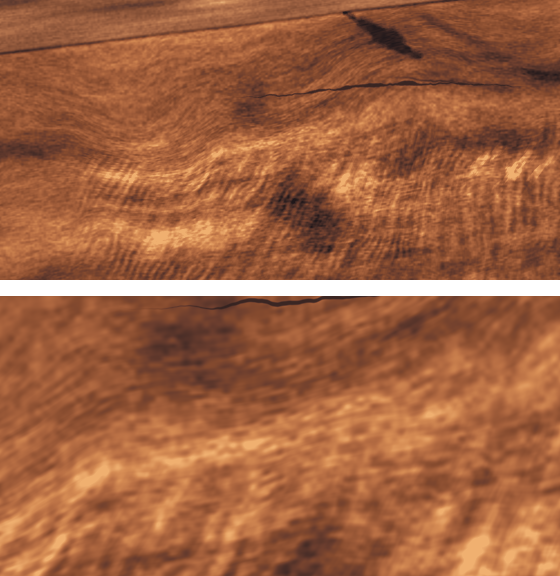
Top, the full canvas; bottom, a detail of the centre.
Give the GLSL for this texture, as a WebGL 2 fragment shader.

```glsl
#version 300 es
precision highp float;
uniform vec2 u_resolution;
out vec4 fragColor;

// Wood tones from charred to sunlit; the red channel doubles as the tone value
const vec3 PALETTE[8] = vec3[8](
  vec3(0.12, 0.09, 0.10), vec3(0.27, 0.17, 0.15), vec3(0.42, 0.24, 0.18), vec3(0.52, 0.29, 0.18),
  vec3(0.64, 0.37, 0.23), vec3(0.73, 0.44, 0.27), vec3(0.84, 0.55, 0.33), vec3(0.94, 0.69, 0.44));
const float BASE_TONE = 0.605;
const float SHADE_CONTRAST = 1.4;
const float GRAIN_CONTRAST = 0.55;
const float FINE_GRAIN_CONTRAST = 0.34;
const float CURL_CONTRAST = 0.075;
const float CURL_FREQUENCY = 31.0;
const float FLAME_CONTRAST = 0.48;
const float PORE_CONTRAST = 0.21;
const float SEAM_SLOPE = 0.118;
const float SEAM_HEIGHT = 0.81;
const vec2 KNOT_TOP = vec2(1.23, 0.955);
const vec2 KNOT_END = vec2(1.50, 0.795);

float hash(vec2 cell) {
  uvec2 q = uvec2(ivec2(cell)) * uvec2(1597334673u, 3812015801u);
  uint n = (q.x ^ q.y) * 1597334673u;
  n = (n ^ (n >> 15)) * 2246822519u;
  return float((n ^ (n >> 13)) >> 8) / 16777216.0;
}
float valueNoise(vec2 p) {
  vec2 i = floor(p), f = fract(p), e = vec2(0.0, 1.0);
  f = f * f * (3.0 - 2.0 * f);
  return mix(mix(hash(i), hash(i + e.yx), f.x), mix(hash(i + e.xy), hash(i + e.yy), f.x), f.y);
}
// Fractal noise centred on zero
float fbm(vec2 p) {
  float sum = 0.0, gain = 0.5;
  for (int i = 0; i < 4; i++, gain *= 0.5) {
    sum += gain * (valueNoise(p) - 0.5);
    p = mat2(1.94, 0.22, -0.22, 1.94) * p + 17.3;
  }
  return sum;
}
// Soft elliptical patch
float blot(vec2 p, vec2 center, vec2 radius) {
  vec2 d = (p - center) / radius;
  return exp(-dot(d, d));
}
vec3 woodColor(float tone) {
  vec3 color = PALETTE[0];
  for (int i = 1; i < 8; i++) {
    float low = PALETTE[i - 1].r;
    color = mix(color, PALETTE[i], clamp((tone - low) / (PALETTE[i].r - low), 0.0, 1.0));
  }
  return color;
}
// Broad light and dark areas of the board
float broadShade(vec2 p) {
  float light = 0.13 * blot(p, vec2(0.55, 0.42), vec2(0.36, 0.11))
    + 0.15 * blot(p, vec2(1.08, 0.46), vec2(0.34, 0.14))
    + 0.13 * blot(p, vec2(0.75, 0.17), vec2(0.30, 0.12))
    + 0.08 * blot(p, vec2(0.20, 0.20), vec2(0.24, 0.10))
    + 0.13 * blot(p, vec2(1.31, 0.32), vec2(0.12, 0.10));
  float dark = 0.24 * blot(p, vec2(1.76, 0.48), vec2(0.30, 0.09))
    + 0.18 * blot(p, vec2(1.42, 0.43), vec2(0.13, 0.04))
    + 0.29 * blot(p, vec2(1.11, 0.24), vec2(0.14, 0.11))
    + 0.13 * blot(p, vec2(0.22, 0.46), vec2(0.24, 0.06))
    + 0.13 * blot(p, vec2(1.65, 0.09), vec2(0.50, 0.05))
    + 0.17 * blot(p, vec2(0.91, 0.65), vec2(0.07, 0.08))
    + 0.11 * blot(p, vec2(1.82, 0.84), vec2(0.28, 0.13))
    + 0.06 * blot(p, vec2(0.10, 0.62), vec2(0.28, 0.14));
  return SHADE_CONTRAST * (light - dark);
}
// Coverage of the long split, tapered at both ends
float splitMask(vec2 p, float pixel) {
  float y = 0.65 + 0.052 * smoothstep(0.8, 1.5, p.x) - 0.010 * smoothstep(1.6, 1.9, p.x);
  y += 0.016 * fbm(vec2(p.x * 26.0, 3.0));
  float taper = smoothstep(0.75, 1.4, p.x) * (1.0 - smoothstep(1.5, 1.93, p.x));
  float width = 0.0065 * taper * (0.4 + valueNoise(vec2(p.x * 34.0, 9.0)));
  float split = 1.0 - smoothstep(width - pixel, width + pixel, abs(p.y - y));
  float branch = blot(p, vec2(1.55, y + 0.02 - 0.09 * (p.x - 1.45)), vec2(0.13, 0.004));
  return max(split * smoothstep(0.0, 0.2, taper), 0.7 * branch);
}
// Coverage of the dark wedge at the knot
float knotMask(vec2 p, float pixel) {
  vec2 axis = KNOT_END - KNOT_TOP, d = p - KNOT_TOP;
  float along = clamp(dot(d, axis) / dot(axis, axis), 0.0, 1.0);
  float width = 0.007 + 0.024 * smoothstep(0.0, 0.6, along) * (1.0 - smoothstep(0.6, 1.0, along));
  float dist = length(d - axis * along) + 0.035 * fbm(p * 32.0);
  return 1.0 - smoothstep(width - 3.0 * pixel, width + 3.0 * pixel, dist);
}

void main() {
  vec2 p = gl_FragCoord.xy / u_resolution.y;
  float pixel = 1.0 / u_resolution.y;
  float focus = 0.5 + 0.5 * blot(p, vec2(1.2, 0.4), vec2(0.9, 0.45));
  // Grain lines, bent around the knot and swirling to the left
  vec2 warp = vec2(fbm(p * 3.0), fbm(p * 3.0 + 41.0));
  float level = p.y - SEAM_SLOPE * p.x + 0.10 * warp.y
    - 0.10 * blot(p, vec2(1.45, 0.78), vec2(0.28, 0.20))
    + 0.11 * blot(p, vec2(0.50, 0.52), vec2(0.24, 0.20));
  float tone = BASE_TONE + GRAIN_CONTRAST * fbm(vec2(p.x * 1.7, level * 11.0));
  tone += FINE_GRAIN_CONTRAST * focus * fbm(vec2(p.x * 9.0, level * 50.0));
  tone += broadShade(p + 0.17 * warp + 0.09 * fbm(p * 13.0));
  // Curly figure: slanted ripples and broken flames across the grain
  float across = p.x - mix(0.62, 0.15, smoothstep(1.1, 1.7, p.x)) * p.y + 0.10 * warp.x;
  float figure = smoothstep(0.62, 0.38, p.y + 0.3 * warp.y) * smoothstep(0.1, 0.5, p.x);
  float ripple = sin(6.2832 * (across * CURL_FREQUENCY + 2.6 * fbm(p * 6.0)));
  tone += CURL_CONTRAST * figure * ripple * smoothstep(-0.12, 0.18, fbm(p * vec2(5.0, 9.0) + 70.0));
  tone += FLAME_CONTRAST * figure * focus * fbm(vec2(across * 32.0, p.y * 10.0));
  float glint = smoothstep(0.03, 0.18, fbm(vec2((p.x - 0.6 * p.y) * 26.0, p.y * 13.0) + 8.0));
  tone += 0.30 * glint * blot(p, vec2(1.80, 0.40), vec2(0.20, 0.08));
  // Fine pores
  float pores = valueNoise(vec2(p.x * 62.0, level * 140.0)) - 0.5;
  float speckle = valueNoise(p * 125.0) - 0.5;
  tone += focus * (PORE_CONTRAST * pores + 0.12 * speckle);
  // Knot and split with their stained surroundings
  float fan = p.y - 0.91 + 0.55 * (p.x - 1.58) + 0.06 * warp.x;
  tone -= 0.20 * exp(-pow(fan / 0.022, 2.0)) * blot(p, vec2(1.62, 0.88), vec2(0.16, 0.2));
  tone -= 0.14 * blot(p, vec2(1.39, 0.86), vec2(0.13, 0.06));
  tone -= 0.20 * blot(p + 0.1 * warp, vec2(1.94, 0.72), vec2(0.12, 0.03));
  tone = mix(tone, 0.16 + 0.1 * pores, 0.95 * knotMask(p, pixel));
  tone = mix(tone, 0.19, 0.9 * splitMask(p, pixel));
  // Greyer neighbouring plank beyond the seam
  float seam = p.y - SEAM_HEIGHT - SEAM_SLOPE * p.x - 0.008 * fbm(vec2(p.x * 4.0, 5.0));
  float plank = smoothstep(-pixel, 2.0 * pixel, seam);
  float plankTone = 0.57 + 0.6 * fbm(vec2(p.x * 1.6, seam * 26.0) + 30.0)
    + 0.30 * blot(p, vec2(0.75, 1.0), vec2(0.16, 0.04)) + 0.07 * (pores + speckle);
  tone = mix(tone, plankTone, plank);
  tone += 0.08 * exp(-pow((seam + 0.014) / 0.010, 2.0));
  tone -= 0.26 * exp(-pow(seam / 0.006, 2.0));
  vec3 color = woodColor(tone);
  fragColor = vec4(mix(color, vec3(dot(color, vec3(0.3, 0.59, 0.11))), 0.12 * plank), 1.0);
}
```
